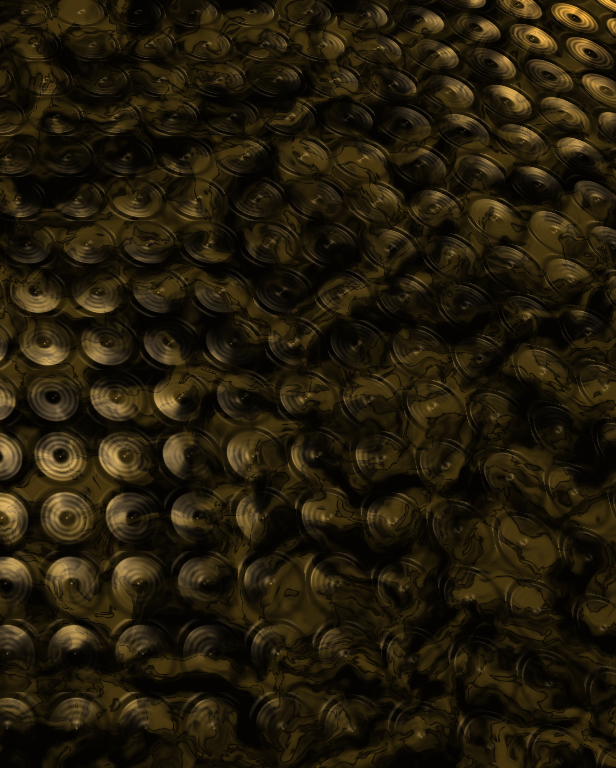
This pattern is drawn by a Shadertoy shader. Its source:

```glsl
// Dark bronze sheet of round embossed studs on a bent grid, lit by two grazing lamps.

vec2 hashDirection(vec2 cell) {
    float h = fract(sin(dot(cell, vec2(127.1, 311.7))) * 43758.5);
    return vec2(cos(6.2832 * h), sin(6.2832 * h));
}

float gradientNoise(vec2 p) {
    vec2 i = floor(p), f = p - i;
    vec2 s = f * f * f * (f * (f * 6.0 - 15.0) + 10.0);
    float a = dot(hashDirection(i), f);
    float b = dot(hashDirection(i + vec2(1, 0)), f - vec2(1, 0));
    float c = dot(hashDirection(i + vec2(0, 1)), f - vec2(0, 1));
    float d = dot(hashDirection(i + vec2(1, 1)), f - vec2(1, 1));
    return mix(mix(a, b, s.x), mix(c, d, s.x), s.y);
}

float fbm(vec2 p) {
    float sum = 0.0, amplitude = 1.0;
    for (int i = 0; i < 4; i++) {
        sum += amplitude * gradientNoise(p);
        p = mat2(1.6, 1.2, -1.2, 1.6) * p + 7.3;
        amplitude *= 0.5;
    }
    return sum;
}

// Grid coordinates: rows tighten towards the top and sag at the right, columns lean.
vec2 bentGrid(vec2 p) {
    float sag = max(p.x - 0.365, 0.0);
    float y = p.y + 0.0456 - 0.3385 * sag * sag;
    float left = -0.1003 + 0.32 * y - 0.1651 * y * y;
    float width = 0.0729 + 0.0175 * y;
    return vec2((p.x - left) / width, log(1.0 + 1.682 * y) / 0.0635);
}

float bell(float x, float width) {
    return exp(-x * x / (width * width));
}

// Radial steepness of one stud: dome, fine turning rings, centre boss and rim.
float studSlope(float r) {
    float boss = 2.2 * (r / 0.075) * bell(r, 0.075);
    float rings = 0.09 * sin(r * 75.0) * smoothstep(0.1, 0.2, r);
    return 0.85 * r + rings + boss + 1.45 * bell(r - 0.465, 0.04);
}

// Glint where the surface slope leans towards the lamp by the right amount.
float glint(vec2 slope, vec2 toLamp) {
    float d = length(toLamp);
    vec2 miss = slope - 2.4 * toLamp / (1.0 + 1.2 * d);
    return exp(-8.0 * dot(miss, miss) - 1.7 * d);
}

void mainImage(out vec4 fragColor, in vec2 fragCoord) {
    // Canvas heights, measured down from the top left
    vec2 p = vec2(fragCoord.x, iResolution.y - fragCoord.y) / iResolution.y;

    // Smeared patina
    vec2 warp = vec2(fbm(p * 7.0), fbm(p * 7.0 + 31.0));
    float patina = fbm(p * vec2(10.0, 19.0) + 1.6 * warp);
    float grime = fbm(p * vec2(24.0, 34.0) + 2.0 * warp + 11.0);

    // Stud relief
    vec2 q = fract(bentGrid(p)) - 0.5;
    float r = length(q);
    vec2 slope = q / max(r, 0.001) * studSlope(r);
    slope += 0.22 * vec2(gradientNoise(p * 38.0), gradientNoise(p * 38.0 + 19.0));
    float rim = bell(r - 0.465, 0.055);

    // Base metal with dark creases
    float tone = smoothstep(-0.45, 0.6, patina + 0.35 * grime);
    tone *= 1.0 - 0.75 * bell(grime - 0.08 + 0.5 * patina, 0.07);
    vec3 color = vec3(0.25, 0.19, 0.05) * tone * (1.0 - 0.4 * rim);
    color += vec3(0.015, 0.011, 0.003);

    // Lamps at the lower left and the upper right
    float wear = smoothstep(-0.5, 0.3, patina + 0.6 * grime);
    float disc = smoothstep(0.58, 0.5, r);
    vec2 toCorner = vec2(0.76, 0.0) - p;
    float lower = glint(slope, vec2(0.06, 0.605) - p);
    float upper = glint(slope, toCorner);
    vec3 gold = mix(vec3(0.72, 0.62, 0.46), vec3(1.0, 0.7, 0.24), exp(-7.0 * length(toCorner)));
    color += disc * mix(0.55, 1.0, wear) * (0.82 * lower * vec3(0.86, 0.72, 0.49) + 0.95 * upper * gold);

    fragColor = vec4(clamp(color, 0.0, 1.0), 1.0);
}
```
